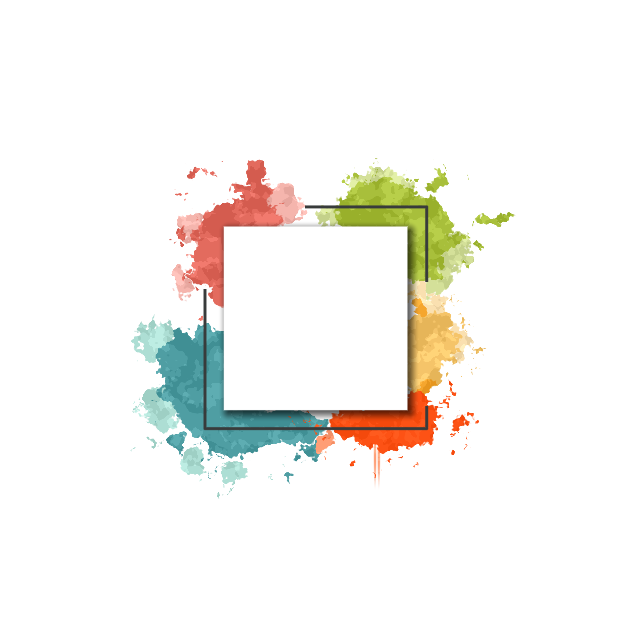
Reproduce this background procedurally as a WebGL 1 fragment shader.

```glsl
precision highp float;
uniform vec2 u_resolution;

#define CARD_CENTER vec2(0.4932, 0.5026)
#define CARD_HALF 0.1435
#define FRAME_CENTER vec2(0.4935, 0.5035)
#define FRAME_HALF 0.1732
#define FRAME_WIDTH 0.0023
#define EDGE_ROUGHNESS 0.017
#define WASH_CONTRAST 0.10
#define DROPLETS 34
#define DROP_SIZE 0.0062
#define SHADOW_BLUR 0.017
#define SHADOW_STRENGTH 0.65

float hash(float n) { return fract(sin(n * 12.9898) * 43758.55); }

vec2 gradient(vec2 cell) {
  float a = 6.2832 * hash(dot(cell, vec2(1.37, 7.91)));
  return vec2(cos(a), sin(a));
}

float noise(vec2 p) {
  vec2 i = floor(p), f = p - i;
  vec2 u = f * f * f * (f * (f * 6.0 - 15.0) + 10.0);
  vec2 e = vec2(0.0, 1.0);
  float low = mix(dot(gradient(i), f), dot(gradient(i + e.yx), f - e.yx), u.x);
  float high = mix(dot(gradient(i + e), f - e), dot(gradient(i + 1.0), f - 1.0), u.x);
  return mix(low, high, u.y);
}

float fbm(vec2 p) {
  return noise(p) + 0.6 * noise(p * 2.3 + 5.0) + 0.35 * noise(p * 5.1 + 9.0);
}

// Approximate distance to an elliptical blot
float blot(vec2 p, float x, float y, float rx, float ry) {
  vec2 r = vec2(rx, ry);
  return (length((p - vec2(x, y)) / r) - 1.0) * min(rx, ry);
}

float boxDistance(vec2 p, float halfSize) {
  vec2 d = abs(p) - halfSize;
  return length(max(d, 0.0)) + min(max(d.x, d.y), 0.0);
}

// Droplets thrown around a splash
float spray(vec2 p, vec2 center, vec2 reach, float seed) {
  float d = 1.0;
  for (int i = 0; i < DROPLETS; i++) {
    float n = float(i) + seed * 41.0;
    float a = 6.2832 * hash(n + 0.3);
    vec2 at = center + reach * vec2(cos(a), sin(a)) * (0.72 + 0.5 * hash(n + 0.6));
    float size = 0.0012 + DROP_SIZE * pow(hash(n + 0.9), 4.0);
    d = min(d, length(p - at) - size);
  }
  return d;
}

float cover(float d) {
  float aa = 0.8 / min(u_resolution.x, u_resolution.y);
  return 1.0 - smoothstep(-aa, aa, d);
}

void paint(inout vec3 color, vec3 tint, float wash, float d) {
  color = mix(color, clamp(tint + wash * WASH_CONTRAST, 0.0, 1.0), cover(d));
}

void main() {
  vec2 p = gl_FragCoord.xy / u_resolution;
  vec2 q = p + EDGE_ROUGHNESS * vec2(fbm(p * 38.0), fbm(p * 38.0 + 31.0));
  float wash = smoothstep(-0.03, 0.03, fbm(p * 19.0 + 3.0)) * 0.6
             + smoothstep(0.1, 0.14, fbm(p * 30.0 + 17.0)) * 0.6 - 0.4;
  vec3 color = vec3(1.0);
  float d;

  // Teal splash
  d = min(blot(q, 0.245, 0.465, 0.035, 0.035), blot(q, 0.25, 0.365, 0.026, 0.034));
  d = min(d, min(blot(q, 0.302, 0.277, 0.021, 0.022), blot(q, 0.366, 0.265, 0.017, 0.015)));
  d = min(d, spray(q, vec2(0.33, 0.37), vec2(0.12, 0.125), 1.0));
  paint(color, vec3(0.66, 0.85, 0.81), wash, d);
  d = min(blot(q, 0.31, 0.42, 0.064, 0.064), blot(q, 0.345, 0.36, 0.072, 0.045));
  d = min(d, min(blot(q, 0.37, 0.33, 0.058, 0.044), blot(q, 0.445, 0.335, 0.062, 0.03)));
  d = min(d, min(blot(q, 0.335, 0.465, 0.026, 0.026), blot(q, 0.276, 0.31, 0.015, 0.015)));
  d = min(d, min(blot(q, 0.487, 0.295, 0.015, 0.014), blot(q, 0.449, 0.253, 0.009, 0.007)));
  d = min(d, spray(q, vec2(0.36, 0.375), vec2(0.11, 0.1), 2.0));
  paint(color, vec3(0.29, 0.60, 0.62), wash, d);

  // Coral splash
  d = min(blot(q, 0.44, 0.678, 0.032, 0.036), blot(q, 0.299, 0.646, 0.022, 0.025));
  d = min(d, blot(q, 0.289, 0.557, 0.017, 0.022));
  paint(color, vec3(0.94, 0.69, 0.66), wash, d);
  d = min(blot(q, 0.378, 0.65, 0.064, 0.036), blot(q, 0.332, 0.6, 0.034, 0.052));
  d = min(d, min(blot(q, 0.343, 0.55, 0.013, 0.03), blot(q, 0.402, 0.694, 0.017, 0.03)));
  d = min(d, min(blot(q, 0.4, 0.731, 0.015, 0.018), blot(q, 0.377, 0.708, 0.012, 0.013)));
  d = min(d, spray(q, vec2(0.355, 0.625), vec2(0.085, 0.11), 3.0));
  paint(color, vec3(0.87, 0.40, 0.35), wash, d);

  // Green splash
  d = min(blot(q, 0.592, 0.712, 0.05, 0.025), blot(q, 0.708, 0.607, 0.027, 0.031));
  d = min(d, min(blot(q, 0.515, 0.66, 0.02, 0.018), blot(q, 0.683, 0.565, 0.015, 0.028)));
  paint(color, vec3(0.81, 0.86, 0.58), wash, d);
  d = min(blot(q, 0.592, 0.672, 0.07, 0.046), blot(q, 0.662, 0.64, 0.045, 0.052));
  d = min(d, min(blot(q, 0.656, 0.595, 0.033, 0.036), blot(q, 0.682, 0.717, 0.012, 0.018)));
  d = min(d, min(blot(q, 0.765, 0.654, 0.014, 0.009), blot(q, 0.788, 0.661, 0.014, 0.005)));
  d = min(d, spray(q, vec2(0.635, 0.645), vec2(0.11, 0.095), 4.0));
  paint(color, vec3(0.64, 0.73, 0.21), wash, d);

  // Amber splash
  d = min(blot(q, 0.652, 0.54, 0.023, 0.022), blot(q, 0.68, 0.52, 0.02, 0.018));
  d = min(d, blot(q, 0.711, 0.465, 0.021, 0.03));
  paint(color, vec3(0.96, 0.86, 0.67), wash, d);
  d = min(blot(q, 0.672, 0.467, 0.042, 0.05), blot(q, 0.655, 0.42, 0.03, 0.04));
  d = min(d, spray(q, vec2(0.66, 0.46), vec2(0.075, 0.075), 5.0));
  paint(color, vec3(0.94, 0.75, 0.39), wash, d);
  d = min(blot(q, 0.655, 0.52, 0.015, 0.01), blot(q, 0.664, 0.39, 0.013, 0.02));
  paint(color, vec3(0.94, 0.63, 0.16), wash, d);

  // Orange splash with drips
  d = min(blot(q, 0.508, 0.306, 0.015, 0.016), blot(p, 0.592, 0.285, 0.0018, 0.032));
  d = min(d, blot(p, 0.586, 0.285, 0.0018, 0.032));
  paint(color, vec3(0.99, 0.60, 0.44), wash, d);
  d = min(blot(q, 0.59, 0.34, 0.08, 0.026), blot(q, 0.648, 0.345, 0.035, 0.044));
  d = min(d, min(blot(q, 0.6, 0.317, 0.05, 0.02), blot(q, 0.72, 0.341, 0.012, 0.008)));
  d = min(d, spray(q, vec2(0.6, 0.345), vec2(0.125, 0.068), 6.0));
  paint(color, vec3(0.98, 0.31, 0.07), wash * 0.6, d);

  // Thin frame, interrupted by the coral and amber paint
  float frame = cover(abs(boxDistance(p - FRAME_CENTER, FRAME_HALF)) - FRAME_WIDTH);
  frame *= 1.0 - step(p.x, 0.477) * step(0.549, p.y);
  frame *= 1.0 - step(0.64, p.x) * step(0.366, p.y) * step(p.y, 0.56);
  color = mix(color, vec3(0.22, 0.23, 0.23), frame);

  // Card and its soft shadow
  float shade = boxDistance(p - CARD_CENTER - vec2(0.005, -0.005), CARD_HALF - 0.003);
  color *= 1.0 - SHADOW_STRENGTH * (1.0 - smoothstep(-0.004, SHADOW_BLUR, shade));
  color = mix(color, vec3(1.0), cover(boxDistance(p - CARD_CENTER, CARD_HALF)));
  gl_FragColor = vec4(color, 1.0);
}
```
